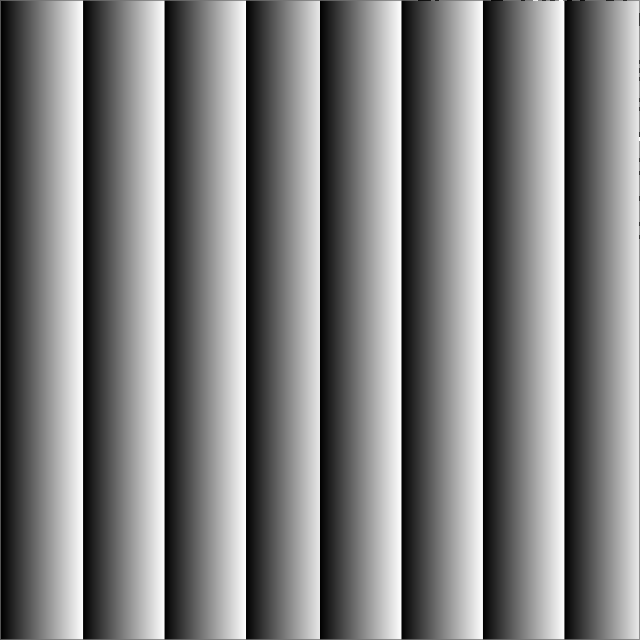
Reproduce this pattern procedurally as a Shadertoy shader.

```glsl
const int HALVES = 2;                // identical groups across the canvas
const int STRIPES_PER_HALF = 4;      // the last stripe of each group is cut short
const float STRIPE_WIDTH = 0.1273;
const float LEFT_INSET = 0.0025;     // start of the first group
const float RAMP_DARK = 0.0;
const float RAMP_LIGHT = 1.0;
const float FRAME_WIDTH = 0.0016;
const float FRAME_GREY = 0.45;
const float FRAME_OPACITY = 0.75;
const float FLECK_CELLS = 150.0;     // wear cells along each side
const float FLECK_AMOUNT = 0.3;

float hash(vec2 p) {
    return fract(sin(dot(p, vec2(127.1, 311.7))) * 43758.5453);
}

// Smoothed step, one pixel wide
float edge(float d, float pixel) {
    return clamp(d / pixel + 0.5, 0.0, 1.0);
}

// Dark-to-light ramps, restarting at each half of the canvas
float stripes(float x, float pixel) {
    float tone = 0.0;
    for (int h = 0; h < HALVES; h++) {
        float origin = h == 0 ? LEFT_INSET : float(h) / float(HALVES);
        float groupEnd = float(h + 1) / float(HALVES);
        for (int i = 0; i < STRIPES_PER_HALF; i++) {
            float start = origin + float(i) * STRIPE_WIDTH;
            float end = min(start + STRIPE_WIDTH, groupEnd);
            float ramp = clamp((x - start) / STRIPE_WIDTH, 0.0, 1.0);
            float coverage = edge(x - start, pixel) - edge(x - end, pixel);
            tone += coverage * mix(RAMP_DARK, RAMP_LIGHT, ramp);
        }
    }
    return tone;
}

// Grey hairline frame, flecked near the upper right corner
float addFrame(float tone, vec2 uv, vec2 pixel) {
    vec2 inset = min(uv, 1.0 - uv);
    float line = max(1.0 - edge(inset.x - FRAME_WIDTH, pixel.x),
                     1.0 - edge(inset.y - FRAME_WIDTH, pixel.y));

    bool onSide = inset.x < inset.y;
    float along = onSide ? uv.y : uv.x;
    vec2 cell = vec2(floor(along * FLECK_CELLS), onSide ? 1.0 : 2.0);
    float worn = step(0.62, uv.x) * step(0.62, uv.y);
    float fleck = worn * step(1.0 - FLECK_AMOUNT, hash(cell));
    float fleckTone = step(0.8, hash(cell + 17.0));

    float frameTone = mix(FRAME_GREY, fleckTone, fleck);
    return mix(tone, frameTone, line * FRAME_OPACITY);
}

void mainImage(out vec4 fragColor, in vec2 fragCoord) {
    vec2 pixel = 1.0 / iResolution.xy;
    vec2 uv = fragCoord * pixel;
    float tone = stripes(uv.x, pixel.x);
    tone = addFrame(tone, uv, pixel);
    fragColor = vec4(vec3(tone), 1.0);
}
```
